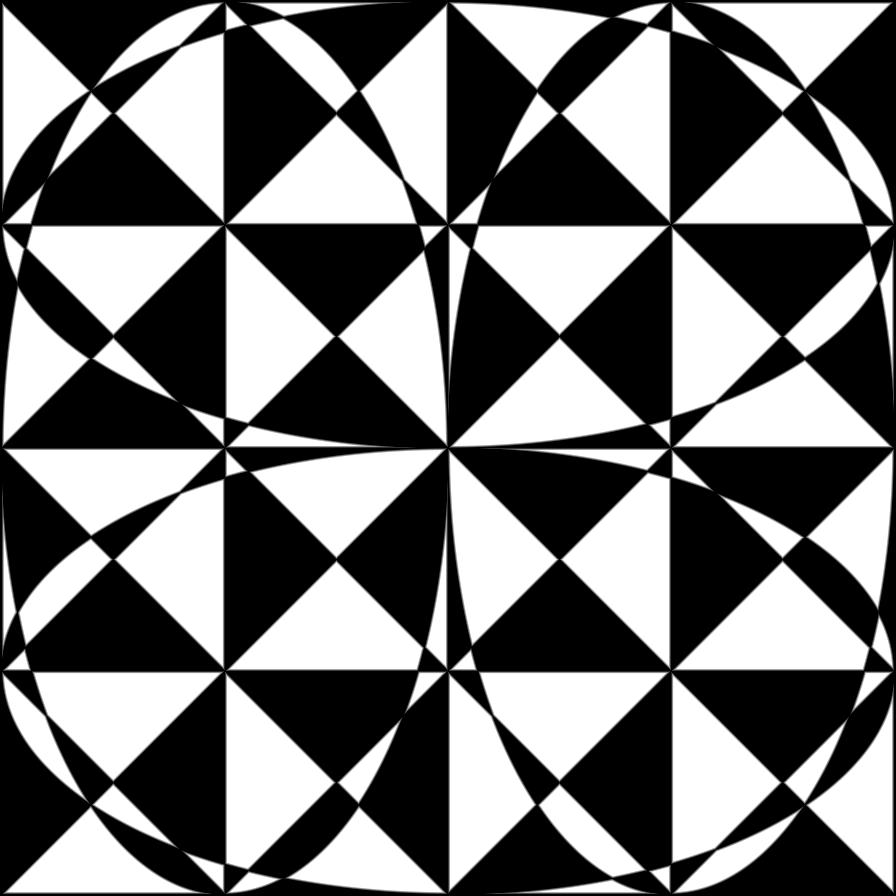
Write a WebGL 2 fragment shader that draws this pattern.

```glsl
#version 300 es
precision highp float;

uniform vec2 u_resolution;
out vec4 fragColor;

#define CELLS 4.0
#define MARGIN 0.002
#define EDGE_RAMP 0.0028
#define RADII vec2(0.5, 0.25)
#define DARK vec3(0.0)
#define LIGHT vec3(1.0)

// Approximate signed distance to an ellipse, negative inside
float ellipseDistance(vec2 p, vec2 radii) {
    float k = length(p / radii);
    float slope = length(p / (radii * radii));
    return max(k, 1e-4) * (k - 1.0) / max(slope, 1e-4);
}

// Two wide ellipses stacked to fill the unit square
float ellipsePair(vec2 p) {
    vec2 local = vec2(p.x - 0.5, fract(p.y * 2.0) * 0.5 - 0.25);
    return ellipseDistance(local, RADII);
}

void main() {
    vec2 uv = gl_FragCoord.xy / u_resolution;
    vec2 p = (uv - MARGIN) / (1.0 - 2.0 * MARGIN);

    // Square cells, each cut into four triangles by its diagonals
    vec2 cell = floor(p * CELLS);
    vec2 q = abs(fract(p * CELLS) - 0.5);
    float checker = mod(cell.x + cell.y, 2.0) < 0.5 ? 1.0 : -1.0;
    float diagonal = (q.y - q.x) * 0.70711 / CELLS;
    float grid = (0.5 - max(q.x, q.y)) / CELLS;

    // Wide and tall ellipses
    float wide = ellipsePair(p);
    float tall = ellipsePair(p.yx);

    // Every edge crossed swaps the two colours
    float parity = checker * sign(diagonal) * sign(wide) * sign(tall);
    float nearest = min(min(grid, abs(diagonal)), min(abs(wide), abs(tall)));

    // Light areas fade to a thin dark line along their edges
    float ramp = max(EDGE_RAMP, 1.0 / min(u_resolution.x, u_resolution.y));
    float light = step(0.5, parity) * clamp(nearest / ramp, 0.0, 1.0);

    // Dark margin
    vec2 inside = step(abs(p - 0.5), vec2(0.5));
    light *= inside.x * inside.y;

    fragColor = vec4(mix(DARK, LIGHT, light), 1.0);
}
```
